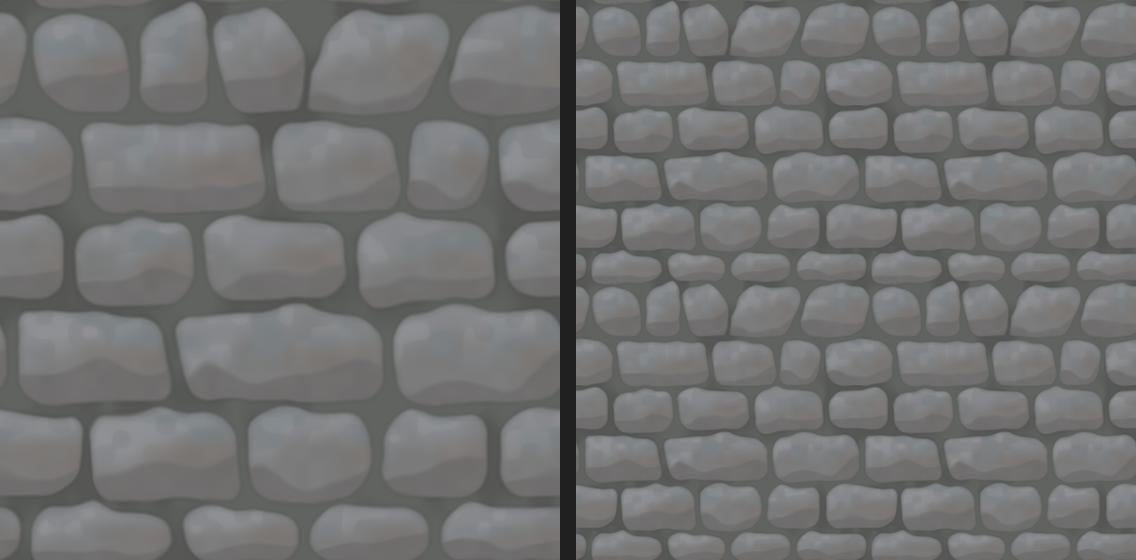
Left, the tile; right, the same tile 2 across and 2 down.
This texture is drawn by a Shadertoy shader. Its source:

```glsl
// Seamless wall of six courses of rounded, softly painted grey stones in dark mortar.

#define HALF_GAP   0.0115  // half the mortar joint
#define MIN_GAP    0.006   // closest a stone comes to the middle of a joint
#define SOFTNESS   0.0045  // half width of the blurred stone edge
#define WARP       0.022   // waviness of the outlines
#define BUMP       0.022   // height of the humps on top of the stones
#define SHEAR      2.4     // lean of the stones in uneven courses
#define RADIUS_MIN 0.026
#define RADIUS_MAX 0.062

const float TAU = 6.2831853;
const int ROWS = 6;

// Bed joints from the bottom up; the last continues the first.
const float BEDS[7] = float[7](-0.0195, 0.1016, 0.271, 0.4505, 0.6133, 0.785, 0.9805);

// Per course: stone count, shift, unevenness of widths, phase of the unevenness.
const vec4 COURSES[6] = vec4[6](
    vec4(4.0, 0.17, 0.085, -0.10), vec4(4.0, 0.63, 0.127, -0.32),
    vec4(3.0, 0.01, 0.096, 2.71),  vec4(4.0, 0.50, 0.074, 2.80),
    vec4(4.0, 0.72, 0.244, -0.74), vec4(5.0, 0.01, 0.287, 1.12));

const vec3 MORTAR      = vec3(0.380, 0.390, 0.377);
const vec3 MORTAR_DARK = vec3(0.337, 0.343, 0.332);
const vec3 STONE       = vec3(0.482, 0.482, 0.482);
const vec3 STONE_LIT   = vec3(0.528, 0.534, 0.547);
const vec3 STONE_COOL  = vec3(0.480, 0.506, 0.522);
const vec3 STONE_WARM  = vec3(0.482, 0.452, 0.432);
const vec3 STONE_SHADE = vec3(0.432, 0.426, 0.424);

float hash(vec2 p) {
    vec3 q = fract(vec3(p.xyx) * 0.1031);
    q += dot(q, q.yzx + 33.33);
    return fract((q.x + q.y) * q.z);
}

// Value noise that wraps over the unit square.
float noise(vec2 uv, vec2 cells, float seed) {
    vec2 p = uv * cells, i = floor(p), f = p - i;
    f = f * f * (3.0 - 2.0 * f);
    vec2 a = mod(i, cells) + seed, b = mod(i + 1.0, cells) + seed;
    return mix(mix(hash(a), hash(vec2(b.x, a.y)), f.x),
               mix(hash(vec2(a.x, b.y)), hash(b), f.x), f.y);
}

// Horizontal position of the i-th upright joint of a course.
float joint(vec4 course, float i) {
    return (i + course.y + course.z * sin(TAU * i / course.x + course.w)) / course.x;
}

// Rounded box with a different radius at each corner.
float stoneDistance(vec2 p, vec2 size, float id) {
    float corner = step(0.0, p.x) + 2.0 * step(0.0, p.y);
    float r = mix(RADIUS_MIN, RADIUS_MAX, hash(vec2(id, 11.0 + corner)));
    r = min(r, 0.85 * min(size.x, size.y));
    vec2 q = abs(p) - size + r;
    return length(max(q, 0.0)) + min(max(q.x, q.y), 0.0) - r;
}

// Returns distance, id and the position within the nearest stone (-1 to 1).
vec4 nearestStone(vec2 uv) {
    float nearest = 9.0, second = 9.0, nearestId = 0.0;
    vec2 local = vec2(0.0);
    for (int row = 0; row < ROWS; row++) {
        vec4 course = COURSES[row];
        for (int i = 0; i < int(course.x); i++) {
            float id = float(row * 8 + i) + 1.0;
            float left = joint(course, float(i)), right = joint(course, float(i + 1));
            vec2 low = vec2(left, BEDS[row]), high = vec2(right, BEDS[row + 1]);
            vec2 size = 0.5 * (high - low) - HALF_GAP;
            vec2 p = uv - 0.5 * (low + high);
            p -= round(p);
            vec2 n = p / size;

            // Lean, then a hump somewhere along the top.
            p.x -= p.y * SHEAR * course.z * (hash(vec2(id, 3.0)) - 0.5);
            float hump = (p.x - size.x * (1.2 * hash(vec2(id, 5.0)) - 0.6)) / 0.032;
            p.y -= BUMP * hash(vec2(id, 7.0)) * exp(-hump * hump) * smoothstep(0.0, 1.0, n.y);

            float d = stoneDistance(p, size, id);
            if (d < nearest) {
                second = nearest;
                nearest = d;
                nearestId = id;
                local = n;
            } else {
                second = min(second, d);
            }
        }
    }
    // Keep mortar between neighbours that would touch.
    return vec4(max(nearest, 0.5 * (nearest - second) + MIN_GAP), nearestId, local);
}

vec3 stoneColour(vec2 uv, vec2 n, float id, float d) {
    float broad = noise(uv, vec2(11.0), 20.0) - 0.5;
    float patches = noise(uv, vec2(19.0, 23.0), 50.0);
    float dabs = noise(uv, vec2(37.0), 90.0);

    // Light from the upper left, with cool and warm patches.
    vec3 c = mix(STONE, STONE_LIT, smoothstep(-0.15, 0.85, n.y - 0.45 * n.x + 0.9 * broad));
    c = mix(c, STONE_COOL, 0.7 * smoothstep(0.5, 0.75, patches) * smoothstep(-0.3, 0.3, n.y));
    float warm = smoothstep(-0.3, 0.6, n.x + broad) * smoothstep(0.75, 0.0, abs(n.y + 0.1));
    c = mix(c, STONE_WARM, 0.65 * warm);
    c += 0.022 * smoothstep(0.55, 0.72, dabs) * smoothstep(0.0, 0.6, n.y - 0.5 * n.x);

    // Shaded lower face below a wavy ridge that climbs to the right.
    float ridge = -0.38 + 0.8 * broad + 0.22 * n.x * n.x * n.x + 0.2 * (hash(vec2(id, 9.0)) - 0.5);
    c = mix(c, STONE_SHADE, 0.88 * smoothstep(0.09, -0.09, n.y - ridge));
    c += 0.018 * (dabs - 0.5);
    return mix(c, STONE_SHADE, 0.4 * smoothstep(-0.014, 0.0, d));
}

vec3 mortarColour(vec2 uv, float d) {
    float stain = 0.7 * noise(uv, vec2(6.0), 130.0) + 0.3 * noise(uv, vec2(31.0, 17.0), 170.0);
    vec3 c = mix(MORTAR, MORTAR_DARK, smoothstep(0.42, 0.72, stain));
    return c * mix(0.96, 1.0, smoothstep(0.0, 0.012, d));
}

void mainImage(out vec4 fragColor, in vec2 fragCoord) {
    vec2 uv = fragCoord / iResolution.xy;
    vec2 wave = vec2(noise(uv, vec2(9.0), 210.0), noise(uv, vec2(9.0), 250.0)) - 0.5;
    vec2 ripple = vec2(noise(uv, vec2(22.0), 290.0), noise(uv, vec2(22.0), 330.0)) - 0.5;
    vec4 stone = nearestStone(uv + WARP * (wave + 0.35 * ripple));

    float cover = smoothstep(SOFTNESS, -SOFTNESS, stone.x);
    vec3 colour = mix(mortarColour(uv, stone.x), stoneColour(uv, stone.zw, stone.y, stone.x), cover);
    fragColor = vec4(colour, 1.0);
}
```
